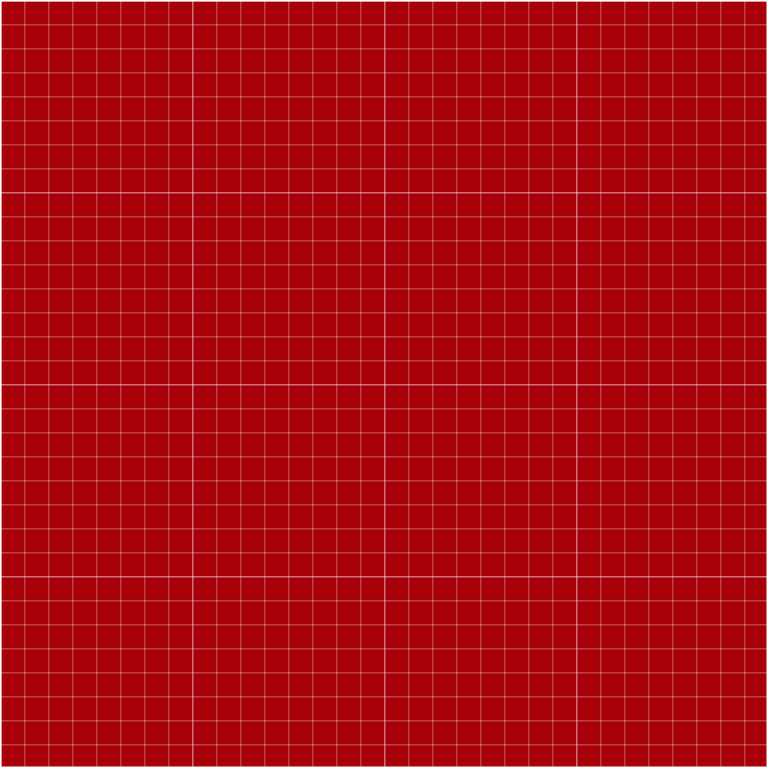
This pattern is drawn by a WebGL 1 fragment shader. Its source:

```glsl
precision highp float;
// Red sheet ruled with a fine 32 x 32 grid, a bolder 4 x 4 grid and a white frame.
// Each grid is a repeated, box-filtered stripe laid on as thin translucent white;
// the bold lines are where the stripes of both grids overlap.

uniform vec2 u_resolution;

const float LINE_WIDTH = 1.0 / 512.0;

// Coverage of stripes that start at each multiple of the period, per axis.
vec2 stripes(vec2 p, float period, vec2 pixel) {
  vec2 fromCentre = abs(mod(p - 0.5 * LINE_WIDTH + 0.5 * period, period) - 0.5 * period);
  vec2 coverage = (0.5 * (LINE_WIDTH + pixel) - fromCentre) / pixel;
  return clamp(coverage, vec2(0.0), min(vec2(1.0), LINE_WIDTH / pixel));
}

// Lays translucent white over a colour, once for each axis.
vec3 rule(vec3 colour, vec2 coverage) {
  colour = mix(colour, vec3(1.0), 0.25 * coverage.x);
  return mix(colour, vec3(1.0), 0.25 * coverage.y);
}

void main() {
  vec2 pixel = 1.0 / u_resolution;
  vec2 p = gl_FragCoord.xy * pixel;
  p.y = 1.0 - p.y; // lines hang from the top left corner

  vec3 colour = vec3(0.66, 0.0, 0.035);
  colour = rule(colour, stripes(p, 1.0 / 32.0, pixel));
  colour = rule(colour, stripes(p, 1.0 / 4.0, pixel));

  // Opaque frame along all four edges
  vec2 edge = min(p, 1.0 - p);
  vec2 frame = clamp((LINE_WIDTH - edge) / pixel + 0.5, 0.0, 1.0);
  colour = mix(colour, vec3(1.0), max(frame.x, frame.y));

  gl_FragColor = vec4(colour, 1.0);
}
```
